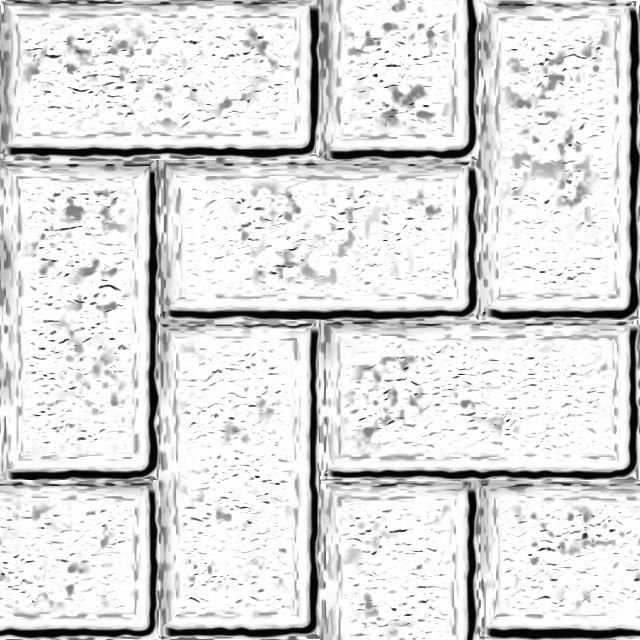
A Shadertoy shader for this texture map:

```glsl
#define GRID 4.0        // brick widths across the canvas
#define JOINT 0.068     // gap on the right and lower side of a brick
#define GROOVE 0.046    // width of the black shadow in the gap
#define CORNER 0.06     // corner radius
#define JITTER 0.026    // shift of edges between bricks
#define WOBBLE 0.016    // unevenness along an edge
#define PITTING 0.85    // strength of the small surface strokes
#define BLOTCH 0.5      // strength of the grey stains
#define INK 0.02
#define PAPER 0.995

float hash(vec2 p) {
    vec3 a = fract(vec3(p.xyx) * 0.1031);
    a += dot(a, a.yzx + 33.33);
    return fract((a.x + a.y) * a.z);
}

// Value noise that wraps at the canvas edges
float noise(vec2 uv, vec2 freq) {
    vec2 p = uv * freq, i = floor(p), f = p - i;
    f = f * f * (3.0 - 2.0 * f);
    vec2 a = mod(i, freq), b = mod(i + 1.0, freq);
    return mix(mix(hash(a), hash(vec2(b.x, a.y)), f.x),
               mix(hash(vec2(a.x, b.y)), hash(b), f.x), f.y);
}

float roundedBox(vec2 p, vec2 halfSize, float radius) {
    vec2 q = abs(p) - halfSize + radius;
    return length(max(q, 0.0)) + min(max(q.x, q.y), 0.0) - radius;
}

// Two by one bricks stepping diagonally; y points down
void herringbone(vec2 p, out vec2 local, out vec2 size, out vec2 id) {
    vec2 cell = floor(p);
    float phase = mod(cell.x - cell.y, 4.0);
    size = phase < 2.0 ? vec2(2.0, 1.0) : vec2(1.0, 2.0);
    vec2 origin = cell;
    if (phase == 1.0) origin.x -= 1.0;
    if (phase == 2.0) origin.y -= 1.0;
    local = p - origin;
    id = mod(origin, GRID);
}

float relief(vec2 uv) {
    return 0.7 * noise(uv, vec2(100.0, 180.0)) + 0.3 * noise(uv, vec2(190.0, 310.0));
}

// Short slanted strokes from the slope of a rough surface
float pitting(vec2 uv) {
    vec2 warped = uv + 0.012 * vec2(noise(uv, vec2(31.0)), noise(uv, vec2(47.0)));
    float slope = relief(warped) - relief(warped + vec2(0.001, 0.003));
    float clumps = mix(0.35, 1.0, smoothstep(0.2, 0.75, noise(uv, vec2(26.0))));
    return PITTING * clumps * smoothstep(0.08, 0.5, slope);
}

float stains(vec2 uv) {
    float patches = smoothstep(0.4, 0.8, noise(uv, vec2(19.0)));
    float spots = 0.75 * noise(uv, vec2(73.0)) + 0.25 * noise(uv, vec2(150.0));
    return BLOTCH * patches * smoothstep(0.55, 0.85, spots);
}

void mainImage(out vec4 fragColor, in vec2 fragCoord) {
    vec2 uv = fragCoord / iResolution.y;
    uv.y = 1.0 - uv.y;
    float soft = 0.006 + GRID / iResolution.y;

    vec2 local, size, id;
    herringbone(uv * GRID, local, size, id);

    // Brick outline with its own offsets and an uneven edge
    vec2 low = 0.012 + JITTER * vec2(hash(id + 3.0), hash(id + 17.0));
    vec2 high = size - JOINT + JITTER * (vec2(hash(id + 29.0), hash(id + 41.0)) - 0.5);
    vec2 q = local + WOBBLE * (vec2(noise(uv, vec2(53.0)), noise(uv, vec2(61.0))) - 0.5);
    float d = roundedBox(q - 0.5 * (low + high), 0.5 * (high - low), CORNER);
    vec2 nearGap = low - q, farGap = q - high;
    float nearSide = max(nearGap.x, nearGap.y);

    // Grain drawn out along the closest edge
    bool upright = max(nearGap.x, farGap.x) > max(nearGap.y, farGap.y);
    float grain = upright ? noise(uv, vec2(260.0, 70.0)) : noise(uv, vec2(70.0, 260.0));
    float streak = smoothstep(0.35, 0.8, grain);

    // Black shadow on the right and lower sides
    float width = GROOVE * (0.75 + 0.5 * noise(uv, vec2(24.0)));
    float farMask = 1.0 - smoothstep(-0.06, 0.0, nearSide);
    float groove = smoothstep(-soft, soft, d) * farMask
                 * (1.0 - smoothstep(width - soft, width + soft, d));
    float fringe = 0.4 * farMask * smoothstep(-0.035, 0.005, d)
                 * (1.0 - smoothstep(width, width + 0.03, d)) * (0.4 + 0.6 * streak);

    // Thin broken line and grime on the left and upper sides
    float rim = exp(-pow(nearSide / 0.014, 2.0)) * (upright ? 0.6 * streak : 0.3 + 0.6 * streak);
    float grimePatch = smoothstep(0.3, 0.85, noise(uv, vec2(15.0)));
    float grime = smoothstep(-0.085, 0.0, nearSide) * (0.25 * grimePatch + 0.35 * streak);
    float crumbs = 0.6 * streak * smoothstep(width, width + 0.015, d);

    // Faint bevel line and worn face
    float bevel = 0.4 * streak * exp(-pow((d + 0.085) / 0.018, 2.0));
    float face = smoothstep(0.07, 0.22, -d);
    float wear = face * max(pitting(uv), stains(uv));

    float dark = max(max(groove, fringe), max(rim, grime));
    dark = max(dark, max(max(crumbs, bevel), wear));
    fragColor = vec4(vec3(mix(PAPER, INK, clamp(dark, 0.0, 1.0))), 1.0);
}
```
